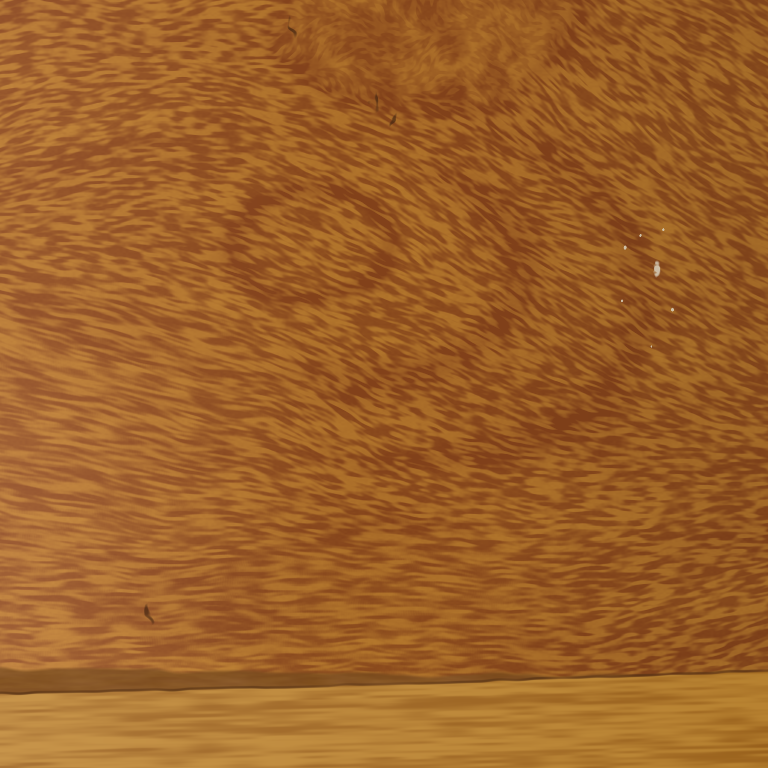
A Shadertoy shader for this texture:

```glsl
// Varnished reddish wood board with swirling grain, a burl and a pale plank below a seam

float hash(vec2 p) {
    vec3 q = fract(p.xyx * 0.1031);
    q += dot(q, q.yzx + 33.33);
    return fract((q.x + q.y) * q.z);
}

float noise(vec2 p) {
    vec2 i = floor(p), f = fract(p);
    f = f * f * (3.0 - 2.0 * f);
    return mix(mix(hash(i), hash(i + vec2(1, 0)), f.x),
               mix(hash(i + vec2(0, 1)), hash(i + vec2(1, 1)), f.x), f.y);
}

float fbm(vec2 p) {
    float sum = 0.0, gain = 0.53;
    for (int i = 0; i < 4; i++) {
        sum += gain * noise(p);
        p = mat2(1.6, 1.2, -1.2, 1.6) * p + 7.3;
        gain *= 0.5;
    }
    return sum;
}

// Local direction of the wood fibres
float grainAngle(vec2 p, float burl) {
    float a = -0.34 * smoothstep(0.22, 0.5, p.y);
    a -= 0.22 * smoothstep(0.42, 0.7, p.x) * smoothstep(0.35, 0.6, p.y);
    a += 0.4 * smoothstep(0.6, 0.85, p.y) * smoothstep(0.5, 0.2, p.x);
    a += 0.2 * smoothstep(0.7, 0.95, p.x) * smoothstep(0.5, 0.3, p.y);
    a += 0.45 * (noise(p * 7.0 + 3.0) - 0.5) * smoothstep(0.1, 0.5, p.y);
    a += 0.25 * (noise(p * vec2(36.0, 24.0)) - 0.5);
    return a + burl * 5.0 * (fbm(p * 16.0) - 0.5);
}

// Fine noise smeared along the fibres
float fibres(vec2 p, float angle, float stepLength) {
    vec2 dir = vec2(cos(angle), sin(angle));
    float sum = 0.0, total = 0.0;
    for (int i = -7; i <= 7; i++) {
        float w = 1.0 - abs(float(i)) / 8.0;
        sum += w * noise((p + dir * float(i) * stepLength) * 265.0 + 40.0);
        total += w;
    }
    return sum / total;
}

// Dark growth rings, nested and drifting to the right
float growthRings(vec2 p) {
    vec2 warped = p + 0.03 * (vec2(fbm(p * 9.0), fbm(p * 9.0 + 20.0)) - 0.5);
    float dark = 0.0;
    for (int i = 0; i < 3; i++) {
        float k = float(i);
        vec2 d = (warped - vec2(0.41 + 0.065 * k, 0.68 - 0.032 * k)) / (vec2(0.1, 0.073) * (1.0 + k));
        float band = (length(d) - 1.0) / (0.15 - 0.03 * k);
        float side = i == 0 ? 1.0 : smoothstep(-0.4, 0.7, d.x - 0.4 * d.y);
        dark += exp(-band * band) * side * (1.0 - 0.15 * k);
    }
    return dark;
}

vec3 boardColor(vec2 p) {
    vec2 fromBurl = (p - vec2(0.56, 0.975)) / vec2(0.185, 0.115);
    float burlRadius = length(fromBurl) + 0.5 * (fbm(p * 14.0) - 0.5);
    float burl = smoothstep(1.1, 0.85, burlRadius);
    float longGrain = smoothstep(0.5, 0.1, p.x) * smoothstep(0.7, 0.5, p.y) * smoothstep(0.2, 0.35, p.y);
    longGrain = max(longGrain, 0.8 * smoothstep(0.36, 0.25, p.y) * smoothstep(0.85, 0.6, p.x));
    float grain = fibres(p, grainAngle(p, burl), mix(0.0018, 0.0035, longGrain) - 0.0008 * burl);

    // Streaks, curved bands, rings and the mottled burl
    float tone = 0.47 + 0.84 * (smoothstep(0.36, 0.64, grain) - 0.5);
    float reach = length((p - vec2(0.41, 0.68)) / vec2(0.22, 0.073));
    tone += 0.3 * (fbm(vec2(reach * 2.4, p.x * 4.0)) - 0.5);
    tone += 0.18 * (fbm(p * 6.0 + 11.0) - 0.5);
    tone -= 0.4 * growthRings(p);
    float mottle = smoothstep(0.28, 0.72, fbm(p * 34.0 + 5.0));
    tone = mix(tone, 0.25 * tone + 0.65 * mottle, 0.85 * burl);
    tone -= 0.22 * exp(-pow((burlRadius - 1.0) / 0.12, 2.0));
    tone += 0.1 * (noise(p * vec2(260.0, 400.0)) - 0.5);
    vec3 redBrown = vec3(0.51, 0.265, 0.105), amber = vec3(0.675, 0.445, 0.165);
    vec3 color = mix(redBrown, amber, clamp(tone, -0.1, 1.1));

    // Soft window sheen from the left, shade toward the right
    float sheen = smoothstep(0.5, -0.05, p.x) * (0.65 + 0.35 * smoothstep(0.7, 0.35, p.y));
    color += vec3(0.085, 0.085, 0.095) * sheen;
    color *= 1.03 - 0.06 * smoothstep(0.5, 1.0, p.x);

    // Small dark cracks
    vec2 cracks[4] = vec2[4](vec2(0.485, 0.868), vec2(0.512, 0.843), vec2(0.38, 0.962), vec2(0.195, 0.2));
    for (int i = 0; i < 4; i++) {
        vec2 d = p - cracks[i] + 0.014 * (vec2(noise(p * 90.0), noise(p * 90.0 + 9.0)) - 0.5);
        color = mix(color, vec3(0.27, 0.15, 0.07), 0.7 * smoothstep(1.3, 0.5, length(d / vec2(0.003, 0.011))));
    }

    // Chipped white specks, one large and a few tiny
    for (int i = 0; i < 7; i++) {
        float k = float(i);
        vec2 scatter = vec2(hash(vec2(k, 3.0)) - 0.6, hash(vec2(k, 8.0)) - 0.7);
        vec2 center = vec2(0.855, 0.65) + (i == 0 ? vec2(0) : scatter * vec2(0.12, 0.2));
        vec2 size = i == 0 ? vec2(0.004, 0.008) : vec2(0.0016, 0.0022);
        float d = length((p - center) / size) + 0.9 * (noise(p * 240.0) - 0.5);
        color = mix(color, vec3(0.85, 0.82, 0.74), 0.85 * smoothstep(1.2, 0.6, d));
    }
    return color;
}

vec3 plankColor(vec2 p) {
    float y = p.y - 0.025 * p.x;
    float streak = 0.6 * fbm(vec2(p.x * 5.0, y * 70.0)) + 0.4 * noise(vec2(p.x * 22.0, y * 260.0));
    vec3 color = mix(vec3(0.63, 0.42, 0.15), vec3(0.75, 0.55, 0.23), smoothstep(0.2, 0.75, streak));
    return color + mix(vec3(0.03, 0.03, 0.06), vec3(-0.03, -0.04, -0.04), p.x);
}

void mainImage(out vec4 fragColor, in vec2 fragCoord) {
    vec2 p = fragCoord / iResolution.xy;
    float soft = 1.0 / iResolution.y;
    float seam = p.y - (0.096 + 0.02 * p.x + 0.01 * p.x * p.x) - 0.002 * (noise(vec2(p.x * 40.0, 1.0)) - 0.5);
    vec3 color = boardColor(p);

    // Dull worn edge narrowing to the right
    float edgeWidth = 0.034 * (1.0 - p.x / 0.85) + 0.006 * (noise(vec2(p.x * 25.0, 4.0)) - 0.5);
    vec3 wornBrown = vec3(0.50, 0.32, 0.14) + 0.1 * (fbm(p * vec2(20.0, 90.0)) - 0.5);
    color = mix(color, wornBrown, 0.85 * smoothstep(0.003, -0.003, seam - edgeWidth));

    // Lower plank and the broken dark joint
    color = mix(color, plankColor(p), smoothstep(soft, -soft, seam));
    float joint = smoothstep(0.0015 + soft, 0.0005, abs(seam - 0.001));
    color = mix(color, vec3(0.33, 0.19, 0.08), joint * (0.2 + 0.6 * noise(vec2(p.x * 30.0, 7.0))));
    fragColor = vec4(color, 1.0);
}
```
